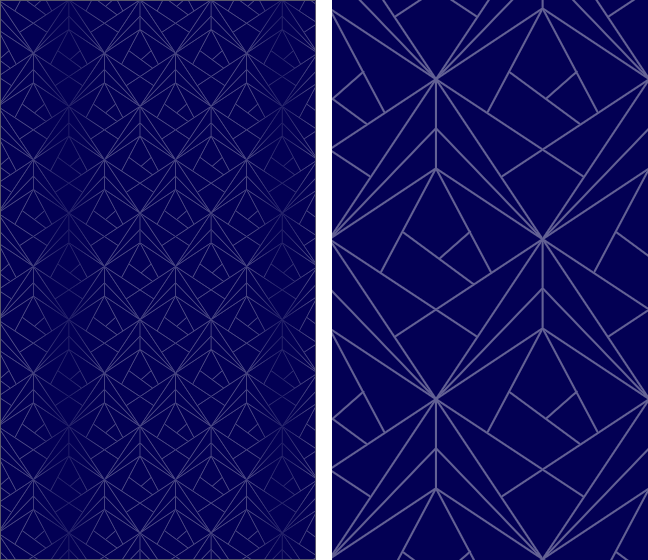
Left, the full canvas; right, a detail of the centre.
Write a WebGL 2 fragment shader that draws this pattern.

```glsl
#version 300 es
precision highp float;
// Fine geometric line lattice on deep navy: fans of rays and split kites.
// One motif is built from segment distances and repeated in half-offset rows;
// line brightness fades in two soft vertical bands, and a thin frame closes it.

uniform vec2 u_resolution;
out vec4 fragColor;

// Lengths in canvas widths
const float HALF_CELL = 0.1125;            // half the horizontal repeat
const vec2 FIRST_NODE = vec2(0.1055, 0.168); // measured from the top left
const float LINE_WIDTH = 0.0022;
const float FRAME_WIDTH = 0.0030;
const float ROW_STEP = 1.5;                // row spacing in half cells

const vec3 NAVY = vec3(0.01, 0.0, 0.33);
const vec3 LILAC = vec3(0.39, 0.38, 0.58);
const vec3 FRAME_GREY = vec3(0.37, 0.37, 0.42);

float segment(vec2 p, vec2 a, vec2 b) {
    vec2 pa = p - a, ba = b - a;
    return length(pa - ba * clamp(dot(pa, ba) / dot(ba, ba), 0.0, 1.0));
}

// Distance to the motif hanging below a node at the origin, y pointing down
float motif(vec2 p) {
    vec2 node = vec2(0.0);
    vec2 sideNode = vec2(1.0, 1.5);
    vec2 branch = vec2(0.0, 0.46);
    vec2 apex = vec2(0.0, 0.836);
    vec2 kiteFoot = vec2(0.52, 1.817);
    vec2 m = vec2(abs(p.x), p.y);

    // Stem and the three rays running to each side node
    float d = segment(m, node, apex);
    d = min(d, segment(m, node, sideNode));
    d = min(d, segment(m, branch, sideNode));
    d = min(d, segment(m, apex, sideNode));

    // Kite sides and the crossing base lines
    d = min(d, segment(m, apex, kiteFoot));
    d = min(d, segment(m, sideNode, vec2(0.0, 2.16)));
    d = min(d, segment(m, vec2(0.0, 2.16), vec2(0.389, 2.417)));

    // Asymmetric split inside the kite
    d = min(d, segment(p, vec2(-0.315, 1.43), vec2(0.356, 1.925)));
    return min(d, segment(p, vec2(0.32, 1.43), vec2(0.03, 1.685)));
}

// Distance to the whole lattice; each motif reaches into the next row
float lattice(vec2 p) {
    float row = floor(p.y / ROW_STEP);
    float d = 10.0;
    for (int i = 0; i < 2; i++) {
        float r = row - float(i);
        vec2 local = vec2(mod(p.x - r + 1.0, 2.0) - 1.0, p.y - r * ROW_STEP);
        d = min(d, motif(local));
    }
    return d;
}

// Box-filtered coverage of a line, also right for lines thinner than a pixel
float stroke(float d, float width, float pixel) {
    float h = 0.5 * width;
    return clamp(0.5 + (h - d) / pixel, 0.0, 1.0)
         - clamp(0.5 - (h + d) / pixel, 0.0, 1.0);
}

float band(float x, float center, float width) {
    float t = (x - center) / width;
    return exp(-t * t);
}

void main() {
    float pixel = 1.0 / u_resolution.x;
    vec2 size = u_resolution * pixel;
    vec2 uv = gl_FragCoord.xy * pixel;
    vec2 fromTop = vec2(uv.x, size.y - uv.y);

    // Lattice lines, dimmed in two vertical bands
    float d = lattice((fromTop - FIRST_NODE) / HALF_CELL) * HALF_CELL;
    float sheen = 1.0 - 0.55 * band(uv.x, 0.21, 0.075)
                      - 0.50 * band(uv.x, 0.89, 0.065);
    vec3 color = mix(NAVY, LILAC, stroke(d, LINE_WIDTH, pixel) * sheen);

    // Thin frame along the canvas edge
    vec2 inset = min(uv, size - uv);
    float edge = min(inset.x, inset.y);
    float frame = clamp(0.5 + (FRAME_WIDTH - edge) / pixel, 0.0, 1.0);
    color = mix(color, FRAME_GREY, frame);

    fragColor = vec4(color, 1.0);
}
```
